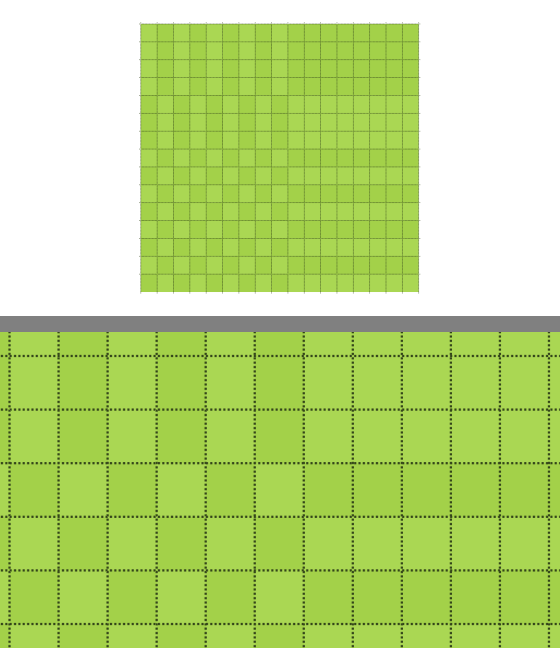
Top, the full canvas; bottom, a detail of the centre.
This pattern is drawn by a Shadertoy shader. Its source:

```glsl
const vec2 GRID_COUNT = vec2(17.0, 15.0);
const vec2 GRID_SIZE = vec2(0.8794, 0.8482);
const float GRID_TOP = 0.9241;
const float GRID_SHIFT = -0.0008;
const float LINE_WIDTH = 0.0024;
const float DOT_PERIOD = 0.0046;

const vec3 PAPER = vec3(1.0);
const vec3 LIGHT_GREEN = vec3(0.667, 0.843, 0.325);
const vec3 DARK_GREEN = vec3(0.639, 0.820, 0.288);
const vec3 INK = vec3(0.20, 0.27, 0.10);

// Running total of a unit-period pulse that is on for the given duty
float pulseIntegral(float x, float duty) {
    return floor(x) * duty + min(fract(x), duty);
}

// Box-filtered pulse train, with each pulse centred on an integer
float pulseTrain(float x, float duty, float blur) {
    float start = x + 0.5 * (duty - blur);
    return (pulseIntegral(start + blur, duty) - pulseIntegral(start, duty)) / blur;
}

// Smoothed coverage of a box between the origin and size
float boxCoverage(vec2 p, vec2 size, float margin, float pixel) {
    vec2 edge = min(p, size - p) + margin;
    vec2 cover = clamp(edge / pixel + 0.5, 0.0, 1.0);
    return cover.x * cover.y;
}

// Left columns alternate; the right-hand block keeps a single shade per row
vec3 cellColor(vec2 cell) {
    float column = min(cell.x, 9.0);
    bool oddRow = mod(cell.y, 2.0) > 0.5;
    bool startsLight = cell.y < 4.0 || (cell.y > 6.0 && oddRow);
    bool evenColumn = mod(column, 2.0) < 0.5;
    return startsLight == evenColumn ? LIGHT_GREEN : DARK_GREEN;
}

void mainImage(out vec4 fragColor, in vec2 fragCoord) {
    float pixel = 1.0 / iResolution.y;
    vec2 uv = fragCoord * pixel;
    float left = 0.5 * (iResolution.x * pixel - GRID_SIZE.x) + GRID_SHIFT;

    // Grid coordinates run right and down from the top left corner
    vec2 p = vec2(uv.x - left, GRID_TOP - uv.y);
    vec2 cellSize = GRID_SIZE / GRID_COUNT;
    vec2 gridPos = p / cellSize;
    vec2 cell = clamp(floor(gridPos), vec2(0.0), GRID_COUNT - 1.0);

    // Cells
    vec3 color = mix(PAPER, cellColor(cell), boxCoverage(p, GRID_SIZE, 0.0, pixel));

    // Dotted rules, with the bottom border left open
    vec2 duty = LINE_WIDTH / cellSize;
    vec2 blur = pixel / cellSize;
    float dotBlur = 1.25 * pixel / DOT_PERIOD;
    float vertical = pulseTrain(gridPos.x, duty.x, blur.x)
                   * pulseTrain(p.y / DOT_PERIOD, 0.5, dotBlur);
    float horizontal = pulseTrain(gridPos.y, duty.y, blur.y)
                     * pulseTrain(p.x / DOT_PERIOD, 0.5, dotBlur);
    horizontal *= step(gridPos.y, GRID_COUNT.y - 0.5);
    float ruled = boxCoverage(p, GRID_SIZE, LINE_WIDTH + pixel, pixel);
    color = mix(color, INK, max(vertical, horizontal) * ruled);

    fragColor = vec4(color, 1.0);
}
```
